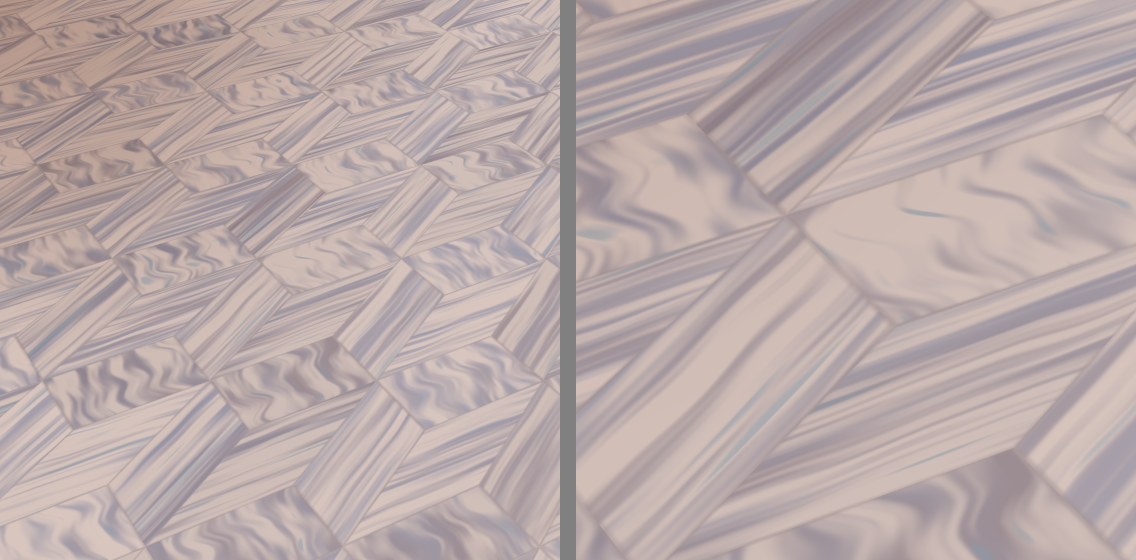
Left, the full canvas; right, a detail of the centre.
Give the GLSL for this texture, as a WebGL 1 fragment shader.

```glsl
precision highp float;
// Wooden parquet of rhombic planks (tumbling blocks) seen in perspective.
// A projective map unrolls the floor onto a hexagonal lattice; each lattice cell
// holds three rhombs whose streaked grain runs along a different edge.

#define HORIZON_RATE 0.0949  // perspective shrink per row of blocks
#define ROW_STEP 0.0914      // height of a row at the far edge
#define COLUMN_STEP 0.1849   // width of a block at the far edge
#define ROW_SHEAR -0.0956    // sideways drift per row
#define FAR_NODE vec2(0.7995, 0.056)
#define SEAM_WIDTH 0.022
#define SEAM_STRENGTH 0.5
#define GRAIN_CONTRAST 1.0
#define PALE_WOOD vec3(0.830, 0.757, 0.728)
#define BLUE_GREY vec3(0.595, 0.580, 0.640)
#define BROWN_GREY vec3(0.590, 0.525, 0.550)
#define SEAM_COLOR vec3(0.635, 0.570, 0.570)

uniform vec2 u_resolution;

float hash(vec2 p) {
  return fract(sin(dot(p, vec2(127.1, 311.7))) * 43758.5453);
}

float noise(vec2 p) {
  vec2 i = floor(p), f = fract(p);
  f = f * f * (3.0 - 2.0 * f);
  return mix(mix(hash(i), hash(i + vec2(1.0, 0.0)), f.x),
             mix(hash(i + vec2(0.0, 1.0)), hash(i + vec2(1.0, 1.0)), f.x), f.y);
}

// Canvas position (y downwards) to lattice coordinates on the floor.
vec2 unproject(vec2 p) {
  float row = (p.y - FAR_NODE.y) / (ROW_STEP + HORIZON_RATE * p.y);
  float depth = 1.0 - HORIZON_RATE * row;
  return vec2((p.x * depth - FAR_NODE.x - ROW_SHEAR * row) / COLUMN_STEP, row);
}

// Grain colour; plank.x runs across the fibres and plank.y along them.
vec3 wood(vec2 plank, vec2 id, float streaks, float stretch, float wave) {
  float seed = hash(id), tone = hash(id + 17.3), hue = hash(id + 41.9);
  vec2 q = plank + seed * 37.0;
  q.x += (tone - 0.5) * 0.14 * plank.y;
  q.x += wave * (noise(q * vec2(3.0, 4.0)) - 0.5);
  float broad = noise(q * vec2(streaks * 0.5, stretch * 0.7));
  float medium = noise(q * vec2(streaks, stretch) + 9.0);
  float fine = noise(q * vec2(streaks * 2.1, stretch * 1.6) + 23.0);
  float grain = 0.28 * broad + 0.44 * medium + 0.28 * fine;
  float amount = smoothstep(0.34, 0.80, grain + 0.13 * (tone - 0.5));
  float tint = noise(q * vec2(streaks * 0.6, stretch * 0.5) + 51.0);
  vec3 streak = mix(BROWN_GREY, BLUE_GREY, clamp(tint + 0.5 * hue - 0.05, 0.0, 1.0));
  vec3 color = mix(PALE_WOOD, streak, amount * GRAIN_CONTRAST * (0.8 + 0.35 * seed));

  // Rare blue-green fibres.
  float rare = smoothstep(0.83, 0.95, noise(q * vec2(streaks, stretch) + 77.0));
  color = mix(color, vec3(0.52, 0.60, 0.66), 0.5 * rare);
  return color * (0.975 + 0.05 * hue);
}

vec3 parquet(vec2 p) {
  vec2 floorPos = unproject(p);

  // Three edge coordinates; each rhomb is a unit square in two of them.
  vec3 edge = vec3(floorPos.x - floorPos.y,
                   floorPos.x + 2.0 * floorPos.y,
                   2.0 * floorPos.x + floorPos.y);
  vec3 cell = floor(edge);
  vec2 plank;
  float kind, streaks, stretch, wave;
  if (mod(cell.y - cell.x + 0.5, 3.0) < 1.0) {         // short, wavy top
    plank = edge.xy;
    kind = 0.0; streaks = 15.0; stretch = 2.6; wave = 0.16;
  } else if (mod(cell.y + cell.z + 1.5, 3.0) < 1.0) {  // long, shallow side
    plank = edge.yz;
    kind = 1.0; streaks = 19.0; stretch = 1.3; wave = 0.04;
  } else {                                             // steep side
    plank = vec2(edge.z, -edge.x);
    kind = 2.0; streaks = 14.0; stretch = 1.3; wave = 0.04;
  }
  vec2 id = floor(plank) + kind * 53.0;
  vec2 local = fract(plank);
  vec3 color = wood(local, id, streaks, stretch, wave);

  // Soft seams of uneven strength.
  vec2 border = min(local, 1.0 - local);
  float seam = 1.0 - smoothstep(0.0, SEAM_WIDTH, min(border.x, border.y));
  float wear = 0.6 + 0.8 * noise(floorPos * 7.0);
  color = mix(color, SEAM_COLOR, seam * SEAM_STRENGTH * wear);

  // Warm shade in the far left corner, pale haze towards the near right.
  float shade = 1.0 - smoothstep(0.0, 0.75, length(p * vec2(0.8, 1.0)));
  color *= mix(vec3(1.0), vec3(0.87, 0.80, 0.76), shade);
  return mix(color, vec3(0.80, 0.75, 0.76), 0.12 * smoothstep(0.4, 1.5, p.x + p.y));
}

void main() {
  // Average four samples to smooth plank edges and distant grain.
  vec3 color = vec3(0.0);
  for (int i = 0; i < 4; i++) {
    float k = float(i);
    vec2 offset = vec2(mod(k, 2.0), floor(k / 2.0)) * 0.5 - 0.25;
    vec2 p = (gl_FragCoord.xy + offset) / u_resolution;
    color += parquet(vec2(p.x, 1.0 - p.y));
  }
  gl_FragColor = vec4(color / 4.0, 1.0);
}
```
